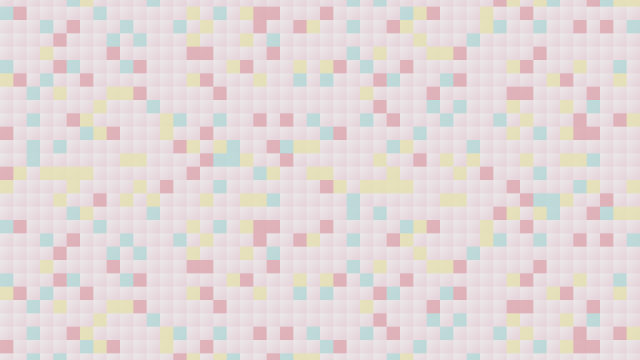
Reproduce this pattern procedurally as a WebGL 1 fragment shader.

```glsl
precision highp float;
// Pastel mosaic: square tiles with a soft diagonal sheen, scattered pink, teal and yellow.

uniform vec2 u_resolution;

#define COLUMNS 48.0                      // tiles across the canvas
#define MOTIF vec2(24.0, 16.0)            // tiles in one motif
#define FLIP_ROW 11.0                     // row offset of the mirrored motif
#define TINTED 0.65                       // share of vertical pairs holding a tint
#define PALE_LIGHT vec3(0.920, 0.900, 0.905)
#define PALE_DARK vec3(0.902, 0.832, 0.860)
#define PINK vec3(0.875, 0.695, 0.725)
#define TEAL vec3(0.745, 0.850, 0.850)
#define YELLOW vec3(0.900, 0.880, 0.730)
#define TINT_SHEEN 0.012                  // brightness slope on tinted tiles
#define SAMPLES 3                         // edge smoothing grid per axis

float hash(vec2 p, float salt) {
  vec3 q = fract(vec3(p, salt) * vec3(0.1031, 0.1130, 0.1197) + 0.37);
  q += dot(q, q.yzx + 33.33);
  return fract((q.x + q.y) * q.z);
}

// Wraps a tile into the motif; every second motif across is mirrored vertically.
vec2 motifTile(vec2 tile) {
  float mirrored = mod(floor(tile.x / MOTIF.x), 2.0);
  float row = mix(tile.y, FLIP_ROW - tile.y, mirrored);
  return mod(vec2(tile.x, row), MOTIF);
}

vec3 tileColour(vec2 p) {
  vec2 tile = motifTile(floor(p));
  vec2 local = fract(p);

  // Sheen runs from the upper left to the lower right.
  float slope = 0.5 * (local.x + 1.0 - local.y);
  vec3 pale = mix(PALE_LIGHT, PALE_DARK, smoothstep(0.0, 1.0, slope));

  // At most one tile of each vertical pair is tinted, which keeps the scatter even.
  vec2 pair = vec2(tile.x, floor(tile.y * 0.5));
  float chosenRow = step(0.5, hash(pair, 5.0));
  float isChosen = 1.0 - abs(chosenRow - mod(tile.y, 2.0));
  float isTinted = isChosen * step(hash(pair, 11.0), TINTED);

  float pick = hash(tile, 23.0);
  vec3 tint = pick < 0.345 ? PINK : (pick < 0.67 ? TEAL : YELLOW);
  tint += TINT_SHEEN * (0.5 - slope);

  return mix(pale, tint, isTinted);
}

void main() {
  float scale = COLUMNS / u_resolution.x;
  vec3 colour = vec3(0.0);

  // Average a small grid of samples; rows start half a tile below the canvas.
  for (int j = 0; j < SAMPLES; j++) {
    for (int i = 0; i < SAMPLES; i++) {
      vec2 offset = (vec2(float(i), float(j)) + 0.5) / float(SAMPLES) - 0.5;
      vec2 p = (gl_FragCoord.xy + offset) * scale + vec2(0.0, 0.5);
      colour += tileColour(p);
    }
  }
  gl_FragColor = vec4(colour / float(SAMPLES * SAMPLES), 1.0);
}
```
